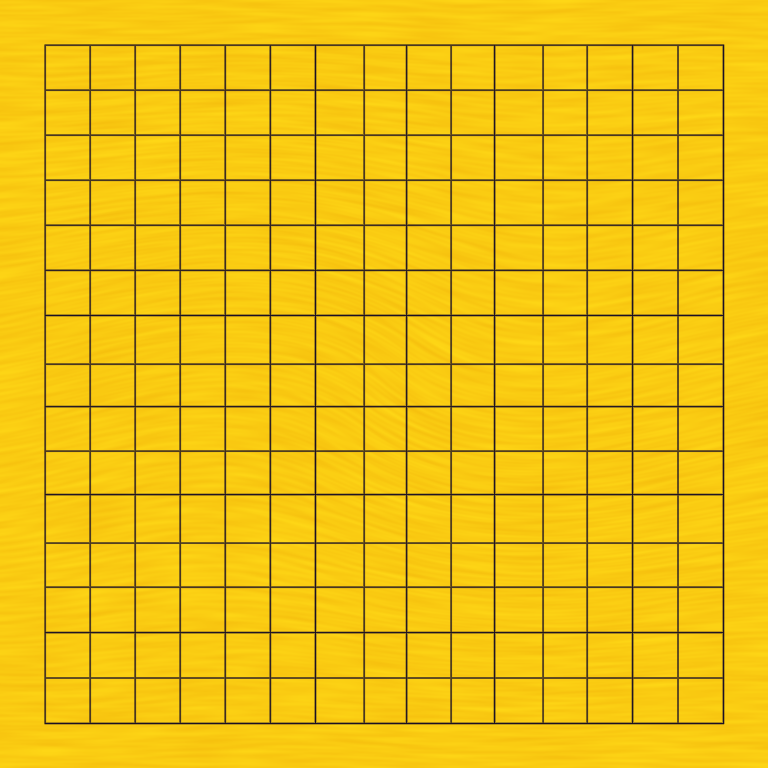
Give the GLSL for this pattern, as a three.js fragment shader.

```glsl
// A ruled board of 15 by 15 cells on yellow brushed metal.
// Thin navy lines with slightly uneven spacing are placed in a loop; the
// grain is stretched gradient noise, twirled about the centre.

varying vec2 vUv;

const float CELLS = 15.0;
const float FIRST_LINE = 0.0588;
const float LAST_LINE = 0.9420;
const float LINE_WIDTH = 0.00182;
const float LINE_SOFTNESS = 1.5;      // edge filter, in screen samples
const float SPACING_SAG = 0.0014;     // smooth drift of the inner lines
const vec4 SLIP_LINE = vec4(7.0, 8.0, 10.0, 11.0);
const vec4 SLIP = vec4(0.0046, 0.0010, -0.0024, 0.0017);

const float TWIRL_ANGLE = 0.70;
const float TWIRL_RADIUS = 0.60;
const vec2 COARSE_GRAIN = vec2(7.0, 95.0);
const vec2 FINE_GRAIN = vec2(15.0, 215.0);
const float GRAIN_CONTRAST = 0.85;

const vec3 AMBER = vec3(0.965, 0.755, 0.055);
const vec3 LEMON = vec3(0.995, 0.840, 0.085);
const vec3 NAVY = vec3(0.04, 0.01, 0.15);
const float PI = 3.14159;

vec2 hashGradient(vec2 cell) {
  float h = fract(sin(dot(cell, vec2(127.1, 311.7))) * 43758.5);
  return vec2(cos(2.0 * PI * h), sin(2.0 * PI * h));
}

float gradientNoise(vec2 p) {
  vec2 i = floor(p);
  vec2 f = p - i;
  vec2 u = f * f * f * (f * (f * 6.0 - 15.0) + 10.0);
  float a = dot(hashGradient(i), f);
  float b = dot(hashGradient(i + vec2(1.0, 0.0)), f - vec2(1.0, 0.0));
  float c = dot(hashGradient(i + vec2(0.0, 1.0)), f - vec2(0.0, 1.0));
  float d = dot(hashGradient(i + 1.0), f - 1.0);
  return mix(mix(a, b, u.x), mix(c, d, u.x), u.y);
}

// Rotates most at the centre and fades out with the radius.
vec2 twirl(vec2 p) {
  float falloff = max(0.0, 1.0 - length(p) / TWIRL_RADIUS);
  float angle = TWIRL_ANGLE * falloff * falloff;
  float c = cos(angle);
  float s = sin(angle);
  return vec2(c * p.x - s * p.y, s * p.x + c * p.y);
}

vec3 brushedMetal(vec2 uv) {
  vec2 p = twirl(uv - 0.5) + 3.0;
  float grain = 0.55 * gradientNoise(p * COARSE_GRAIN)
              + 0.65 * gradientNoise(p * FINE_GRAIN + 17.0)
              + 0.15 * gradientNoise(p * vec2(2.0, 9.0));
  return mix(AMBER, LEMON, clamp(0.5 + GRAIN_CONTRAST * grain, 0.0, 1.0));
}

// Even spacing, plus a smooth sag and the slips of a few lines.
float linePosition(float index) {
  float t = index / CELLS;
  vec4 slipped = 1.0 - step(0.5, abs(SLIP_LINE - index));
  return mix(FIRST_LINE, LAST_LINE, t) - SPACING_SAG * sin(PI * t)
       + dot(SLIP, slipped);
}

float gridCoverage(vec2 p, vec2 sampleSize) {
  // Distance to the nearest vertical (x) and horizontal (y) line.
  vec2 nearest = vec2(1.0);
  for (int i = 0; i <= int(CELLS); i++) {
    nearest = min(nearest, abs(p - linePosition(float(i))));
  }

  // Box-filtered line profile.
  vec2 blur = LINE_SOFTNESS * sampleSize;
  vec2 ink = clamp((0.5 * (LINE_WIDTH + blur) - nearest) / blur,
                   vec2(0.0), min(vec2(1.0), LINE_WIDTH / blur));

  // Trim the lines at the outer frame.
  vec2 outside = max(FIRST_LINE - p, p - LAST_LINE) - 0.5 * LINE_WIDTH;
  vec2 inside = clamp(0.5 - outside / sampleSize, 0.0, 1.0);
  ink *= inside.yx;
  return max(ink.x, ink.y);
}

void main() {
  // Lines are counted from the top left.
  vec2 boardPoint = vec2(vUv.x, 1.0 - vUv.y);
  float ink = gridCoverage(boardPoint, max(fwidth(vUv), vec2(1e-5)));
  gl_FragColor = vec4(mix(brushedMetal(vUv), NAVY, ink), 1.0);
}
```
